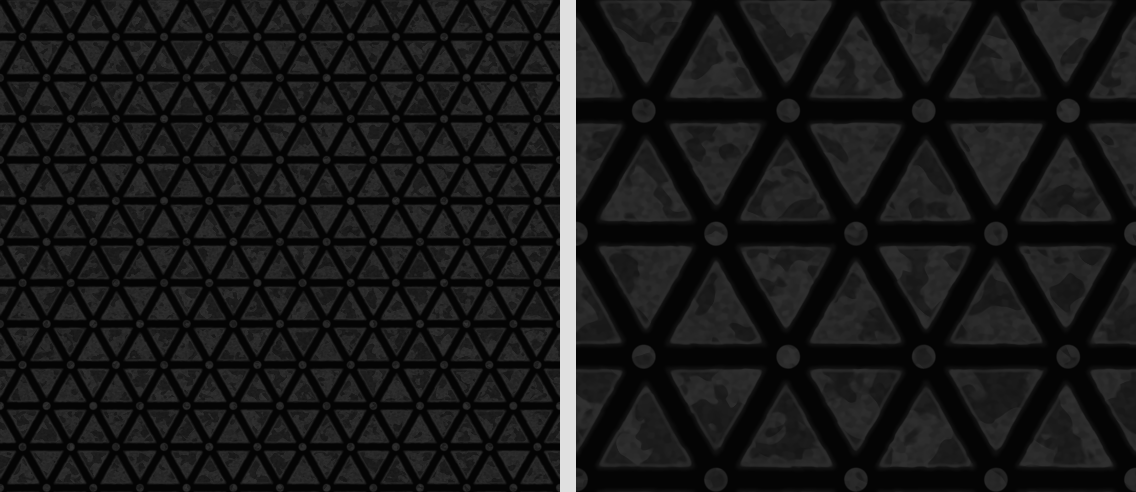
Left: the whole. Right: its middle third, enlarged.
This pattern is drawn by a WebGL 2 fragment shader. Its source:

```glsl
#version 300 es
precision highp float;

uniform vec2 u_resolution;
out vec4 fragColor;

const float REPEATS = 12.0;        // triangles across and rows down
const float ROW_HEIGHT = 0.866;    // in cell widths
const float ROW_OFFSET = 0.1;      // height of the lowest bar, in rows
const float BAR_CORE = 0.050;      // half width of the black core
const float BAR_EDGE = 0.088;      // half width out to the plate
const float CORNER = 0.018;        // rounding of the plate corners
const float RIM_WIDTH = 0.013;
const float STUD_RADIUS = 0.084;
const float STUD_HALO = 0.170;
const float STUD_SHIFT = 0.016;    // alternating sideways shift
const float BLOTCH_CELLS = 72.0;   // whole numbers, so the noise wraps
const float SPECK_CELLS = 156.0;
const float GRAIN_CELLS = 300.0;
const vec3 BLACK = vec3(0.016);
const vec3 SHADE = vec3(0.065);
const vec3 WORN = vec3(0.095);
const vec3 STEEL = vec3(0.160);
const vec3 RIM = vec3(0.185);
const float TAU = 6.2831853;

float hash(vec2 p) {
    vec3 q = fract(vec3(p.xyx) * vec3(0.1031, 0.1030, 0.0973));
    q += dot(q, q.yzx + 33.33);
    return fract((q.x + q.y) * q.z);
}

// Smooth cellular noise: random values blended around scattered points.
float cellular(vec2 uv, float cells) {
    vec2 p = uv * cells;
    vec2 base = floor(p);
    float total = 0.0;
    float weights = 0.0;
    for (int j = -1; j <= 1; j++) {
        for (int i = -1; i <= 1; i++) {
            vec2 cell = base + vec2(i, j);
            vec2 id = mod(cell, cells) + cells;
            vec2 point = cell + vec2(hash(id + 17.0), hash(id + 59.0));
            vec2 gap = p - point;
            float weight = exp(-5.0 * dot(gap, gap));
            total += weight * hash(id + 101.0);
            weights += weight;
        }
    }
    return total / weights;
}

// Distances to the three bars around a point; they sum to ROW_HEIGHT.
vec3 barDistances(vec3 lattice, out float pointsDown) {
    vec3 f = fract(lattice);
    pointsDown = step(0.5, f.x + f.y - f.z);
    vec3 up = vec3(f.x, f.y, 1.0 - f.z);
    return mix(up, 1.0 - up, pointsDown) * ROW_HEIGHT;
}

void main() {
    vec2 uv = gl_FragCoord.xy / u_resolution;
    vec2 p = uv * REPEATS - vec2(0.0, ROW_OFFSET);
    float pixel = REPEATS / u_resolution.x;

    // Layered wear
    vec2 warp = sin(TAU * (uv.yx * vec2(31.0, 37.0) + uv * vec2(11.0, 7.0)));
    vec2 wornUv = uv + 0.0025 * warp;
    float blotch = cellular(wornUv, BLOTCH_CELLS);
    float speck = cellular(wornUv, SPECK_CELLS);
    float grain = cellular(uv, GRAIN_CELLS) - 0.5;

    // Triangular lattice with a wrapped number for each plate
    vec3 lattice = vec3(p.y, p.x - 0.5 * p.y, p.x + 0.5 * p.y);
    float pointsDown;
    vec3 d = barDistances(lattice, pointsDown);
    vec2 id = floor(lattice.xy);
    id = mod(vec2(id.y + floor(0.5 * id.x), id.x), REPEATS);
    float variation = hash(id + vec2(40.0 * pointsDown + 7.0, 3.0)) - 0.5;

    // Rounded distance from the bars, slightly ragged
    vec3 e = exp(-d / CORNER);
    float bar = -CORNER * log(e.x + e.y + e.z);
    float ragged = bar + 0.012 * (speck - 0.5);

    // Plates with dark patches and a pale rim
    float mottle = 0.65 * blotch + 0.35 * speck + 0.12 * variation;
    float patches = smoothstep(0.48, 0.60, mottle);
    vec3 plate = mix(STEEL, WORN, 0.85 * patches);
    plate *= 1.0 + 0.30 * grain + 0.12 * variation;
    float rim = 1.0 - smoothstep(0.0, RIM_WIDTH + pixel, abs(ragged - BAR_EDGE - RIM_WIDTH));
    plate = mix(plate, RIM, rim * (0.35 + 0.4 * speck));

    // Black bars with soft shoulders
    vec3 color = mix(BLACK, SHADE, smoothstep(BAR_CORE, BAR_EDGE, ragged));
    color = mix(color, plate, smoothstep(-pixel, pixel, ragged - BAR_EDGE));

    // Studs on the crossings
    float row = floor(p.y + 0.5);
    float odd = mod(row, 2.0);
    float column = floor(p.x - 0.5 * odd + 0.5);
    float shift = odd * STUD_SHIFT * (2.0 * mod(column, 2.0) - 1.0);
    vec2 center = vec2(column + 0.5 * odd + shift, row);
    float studDist = length((p - center) * vec2(1.0, ROW_HEIGHT));
    float studTone = hash(mod(vec2(column, row), REPEATS) + 211.0);
    color = mix(BLACK, color, smoothstep(STUD_HALO - 0.03, STUD_HALO + 0.02, studDist));
    vec3 stud = mix(STEEL, WORN, 0.75 * smoothstep(0.45, 0.65, speck + 0.25 * (studTone - 0.5)));
    stud *= 0.92 + 0.2 * studTone + 0.3 * grain;
    float studRim = smoothstep(0.025, 0.0, abs(studDist - STUD_RADIUS + 0.012));
    stud = mix(stud, STEEL, 0.5 * studRim);
    color = mix(stud, color, smoothstep(-pixel, pixel, studDist - STUD_RADIUS));

    fragColor = vec4(color, 1.0);
}
```
